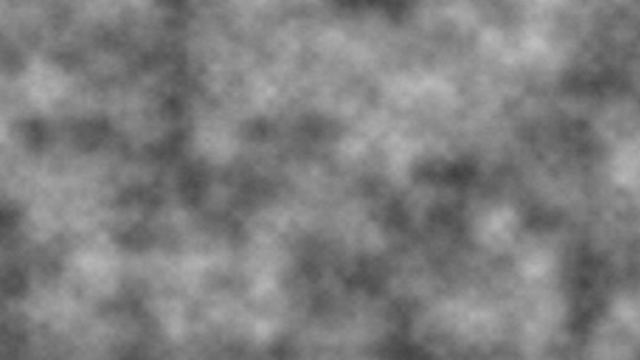
Write a Shadertoy shader that draws this texture.

```glsl
// Soft grey clouds: smooth value noise summed over six octaves.

const float CELLS_PER_HEIGHT = 8.0;
const int OCTAVES = 6;
const float GAIN = 0.5;
const float LACUNARITY = 2.0;
const vec3 DARK_GREY = vec3(0.19);
const vec3 LIGHT_GREY = vec3(0.81);

float hash(vec2 p) {
    return fract(sin(dot(p, vec2(127.1, 311.7))) * 43758.5453);
}

// Random lattice values blended with a smooth cubic
float valueNoise(vec2 p) {
    vec2 cell = floor(p);
    vec2 f = fract(p);
    vec2 blend = f * f * (3.0 - 2.0 * f);
    float bottom = mix(hash(cell), hash(cell + vec2(1.0, 0.0)), blend.x);
    float top = mix(hash(cell + vec2(0.0, 1.0)), hash(cell + vec2(1.0, 1.0)), blend.x);
    return mix(bottom, top, blend.y);
}

// Octave sum, normalised to the range 0 to 1
float fbm(vec2 p, int octaves, float gain, float lacunarity) {
    float sum = 0.0;
    float total = 0.0;
    float amplitude = 1.0;
    for (int i = 0; i < octaves; i++) {
        sum += amplitude * valueNoise(p);
        total += amplitude;
        amplitude *= gain;
        p = p * lacunarity + vec2(17.3, 9.7);
    }
    return sum / total;
}

void mainImage(out vec4 fragColor, in vec2 fragCoord) {
    vec2 uv = fragCoord / iResolution.y;
    float cloud = fbm(uv * CELLS_PER_HEIGHT, OCTAVES, GAIN, LACUNARITY);
    fragColor = vec4(mix(DARK_GREY, LIGHT_GREY, cloud), 1.0);
}
```
